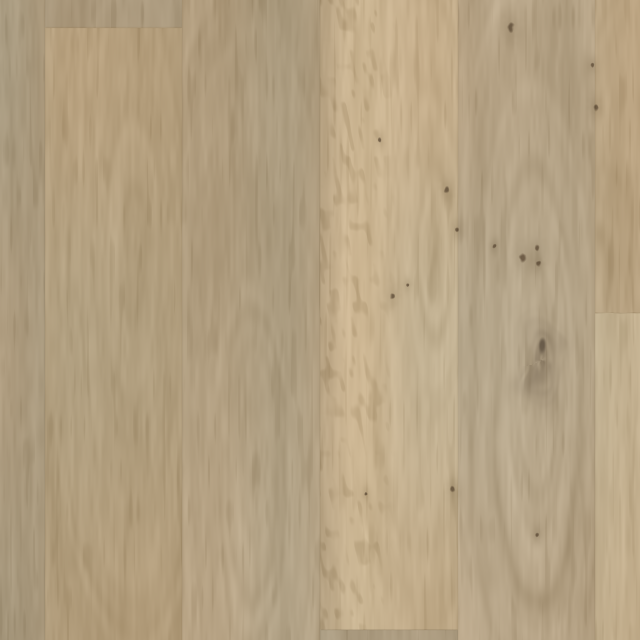
This texture is drawn by a WebGL 1 fragment shader. Its source:

```glsl
precision highp float;
uniform vec2 u_resolution;

float hash(vec2 p) {
  return fract(sin(dot(p, vec2(127.1, 311.7))) * 43758.5453);
}

float noise(vec2 p) {
  vec2 i = floor(p), f = fract(p);
  f = f * f * (3.0 - 2.0 * f);
  return mix(mix(hash(i), hash(i + vec2(1.0, 0.0)), f.x),
             mix(hash(i + vec2(0.0, 1.0)), hash(i + 1.0), f.x), f.y);
}

// Noise centred on zero
float wave(vec2 p) { return noise(p) - 0.5; }

vec3 plankTone(float id) {
  if (id < -0.5) return vec3(0.67, 0.605, 0.495);
  if (id < 0.5) return vec3(0.703, 0.625, 0.497);
  if (id < 1.5) return vec3(0.69, 0.615, 0.497);
  if (id < 2.5) return vec3(0.755, 0.675, 0.545);
  if (id < 3.5) return vec3(0.705, 0.632, 0.518);
  return vec3(0.725, 0.643, 0.515);
}

// Height of the butt joint in a plank column, outside the canvas if none
float jointHeight(float id) {
  if (abs(id) < 0.5) return 0.957;
  if (abs(id - 2.0) < 0.5) return 0.016;
  if (id > 3.5) return 0.511;
  return -1.0;
}

// Centre of the cathedral grain: x across the plank, y on the canvas
vec2 grainHeart(float id) {
  if (abs(id) < 0.5) return vec2(0.62, 0.63);
  if (abs(id - 1.0) < 0.5) return vec2(0.5, 0.25);
  if (abs(id - 2.0) < 0.5) return vec2(0.79, 0.64);
  if (abs(id - 3.0) < 0.5) return vec2(0.61, 0.44);
  return vec2(-0.6, 0.4);
}

void main() {
  vec2 p = gl_FragCoord.xy / u_resolution;
  float pixel = 1.0 / u_resolution.y;

  // Plank layout
  float width = 0.215;
  float column = (p.x - 0.07) / width;
  float id = floor(column);
  float across = column - id;
  float joint = jointHeight(id);
  float above = smoothstep(-pixel, pixel, p.y - joint);
  float isBright = 1.0 - step(0.5, abs(id - 2.0));
  float isKnotty = 1.0 - step(0.5, abs(id - 3.0));
  float seed = id * 17.3 + step(joint, p.y) * 5.7;

  vec3 color = plankTone(id);
  vec3 neighbour = id > 3.5 ? vec3(0.75, 0.68, 0.555) : vec3(0.665, 0.605, 0.5);
  float mainPart = abs(id) < 0.5 ? 1.0 - above : above;
  if (joint > 0.0) color = mix(neighbour, color, mainPart);

  // Pale band along the bright plank
  float pale = exp(-pow((across - 0.33) / 0.18, 2.0));
  float shade = 0.05 * pale - 0.05 * (1.0 - smoothstep(0.0, 0.22, across));
  color += isBright * mainPart * shade * vec3(0.95, 1.0, 0.95);

  // Cathedral rings, bent by slow noise and drawn out along the plank
  vec2 heart = grainHeart(id);
  vec2 d = vec2((across - heart.x) * width, (p.y - heart.y) * 0.2);
  d.x += 0.035 * wave(p * vec2(5.0, 3.0) + seed) + 0.007 * wave(p * vec2(30.0, 11.0) + seed);
  d.y += 0.02 * wave(p * vec2(9.0, 5.0) - seed);
  if (id > 3.5) d.x -= 0.2 * p.y * above;
  float r = length(d);
  float ring = noise(vec2(r * 150.0, seed + p.y * 1.5));
  float vein = pow(noise(vec2(r * 85.0, seed + 9.0 + p.y * 2.0)), 3.0);
  float broad = wave(vec2(r * 38.0, seed + p.y * 1.2));
  float figure = mix(0.5, 1.0, exp(-r * r * 300.0));
  float light = 0.048 * figure * (ring - 0.5) + 0.035 * broad;
  light -= (0.02 + 0.045 * isKnotty) * (vein - 0.2);

  // Straight fibres, fine pores and slow drifts
  float lean = p.x + 0.004 * wave(p * vec2(8.0, 5.0));
  light += 0.035 * wave(vec2(lean * 32.0, p.y * 1.4 + seed));
  light += 0.034 * wave(vec2(lean * 110.0, p.y * 5.0 + seed));
  light += 0.034 * wave(vec2(lean * 230.0, p.y * 24.0 + seed));
  light -= 0.035 * smoothstep(0.68, 0.95, noise(vec2(lean * 190.0, p.y * 15.0 - seed)));

  // Short slanted flecks on the left of the bright plank
  float fleck = smoothstep(0.6, 0.9, noise(vec2(p.x * 120.0 + p.y * 22.0, p.y * 48.0)));
  light -= 0.055 * fleck * isBright * mainPart * (1.0 - smoothstep(0.35, 0.6, across));
  color += light * vec3(1.0, 1.03, 1.08);

  // Warm and grey patches
  float warmth = wave(p * vec2(9.0, 2.2) + 31.0);
  color += warmth * vec3(0.022, -0.006, -0.022);

  // Large knot at the heart of the knotty plank
  vec2 k = p - vec2(0.846, 0.435);
  k += 0.022 * vec2(wave(p * 28.0), wave(p * 28.0 + 7.0));
  float halo = exp(-dot(k * vec2(34.0, 18.0), k * vec2(34.0, 18.0)));
  float swirl = noise(vec2(length(k * vec2(1.0, 0.5)) * 190.0, atan(k.y, k.x) * 1.5));
  color -= isKnotty * halo * (0.05 + 0.13 * swirl) * vec3(0.95, 0.95, 0.85);
  float core = 1.0 - smoothstep(0.3, 1.0, length((k - vec2(0.003, 0.018)) * vec2(110.0, 65.0)));
  color = mix(color, vec3(0.36, 0.31, 0.25), isKnotty * core * 0.75);

  // Scattered pin knots with soft halos
  for (int i = 0; i < 15; i++) {
    float n = float(i);
    vec2 spot = vec2(mix(0.54, 0.94, hash(vec2(n, 3.1))), hash(vec2(n, 8.7)));
    float size = mix(0.0025, 0.0065, pow(hash(vec2(n, 5.3)), 2.0));
    vec2 q = (p - spot) / size;
    q += 0.7 * vec2(wave(p * 160.0), wave(p * 160.0 + 4.0));
    float stain = exp(-dot(q * vec2(0.4, 0.2), q * vec2(0.4, 0.2)));
    float pin = 1.0 - smoothstep(0.35, 1.2, length(q * vec2(1.0, 0.8)));
    color -= 0.06 * stain;
    color = mix(color, vec3(0.37, 0.3, 0.22), 0.8 * pin);
  }

  // Thin seams between planks
  float side = min(across, 1.0 - across) * width;
  float seam = 1.0 - smoothstep(0.0, 0.0025, side);
  float butt = 1.0 - smoothstep(0.0, 0.0022, abs(p.y - joint));
  color -= 0.035 * max(seam, butt);

  gl_FragColor = vec4(color, 1.0);
}
```
